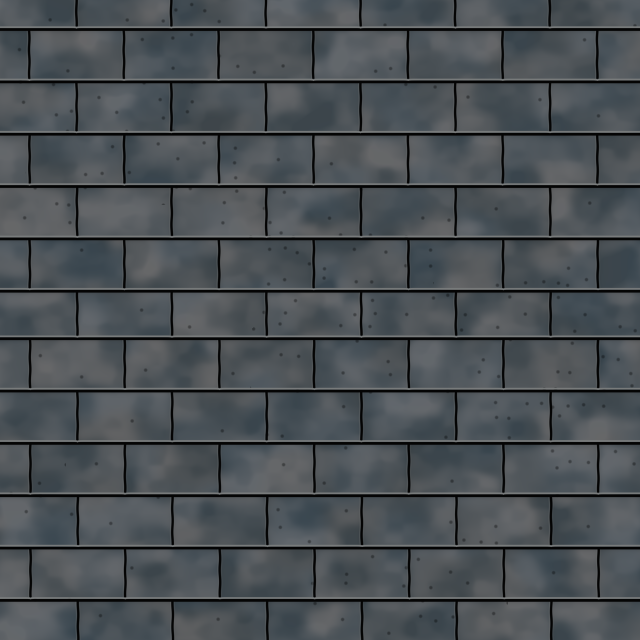
Reproduce this texture procedurally as a WebGL 1 fragment shader.

```glsl
precision highp float;
// Staggered courses of blue-grey slate tiles with black joints, pale lower lips and cloudy weathering.

uniform vec2 u_resolution;

vec3 hash3(vec2 p) {
  vec3 q = vec3(dot(p, vec2(127.1, 311.7)), dot(p, vec2(269.5, 183.3)), dot(p, vec2(419.2, 371.9)));
  return fract(sin(q) * 43758.5453);
}

// Smooth cellular noise: random tones blended around jittered points.
float cloud(vec2 p) {
  vec2 cell = floor(p), f = fract(p);
  float sum = 0.0, total = 0.0;
  for (int j = -1; j <= 1; j++) {
    for (int i = -1; i <= 1; i++) {
      vec2 g = vec2(float(i), float(j));
      vec3 h = hash3(cell + g);
      vec2 d = g + 0.2 + 0.6 * h.xy - f;
      float w = exp(-4.5 * dot(d, d));
      sum += w * h.z;
      total += w;
    }
  }
  return sum / total;
}

// Sparse round pits, gathered in patches.
float pits(vec2 p) {
  vec2 cell = floor(p * 42.0);
  vec3 h = hash3(cell + 7.0);
  float d = length(fract(p * 42.0) - 0.25 - 0.5 * h.xy);
  float patchy = smoothstep(0.5, 0.75, cloud(p * 5.0 + 3.0));
  return step(h.z, 0.03 + 0.25 * patchy) * (1.0 - smoothstep(0.04, 0.17, d));
}

// Soft-edged stripe of the given half width around zero.
float stripe(float d, float halfWidth, float aa) {
  return 1.0 - smoothstep(halfWidth - aa, halfWidth + aa, abs(d));
}

void main() {
  vec2 uv = gl_FragCoord.xy / u_resolution;
  float aa = 0.7 / min(u_resolution.x, u_resolution.y);
  vec2 tile = vec2(0.1479, 0.08177);

  // Courses counted from the top; the one at mid height is a little shorter.
  float down = 1.0 - uv.y;
  float course = (down + 0.00755 * step(0.494, down) - 0.0461) / tile.y;
  float row = floor(course);
  float wobble = 0.0004 * sin(uv.y * 170.0 + 2.0 * sin(uv.x * 40.0));
  float along = (uv.x - 0.0455 - 0.0026 * down + wobble) / tile.x - 0.5 * mod(row, 2.0);
  vec2 id = vec2(floor(along), row);
  vec2 f = vec2(fract(along), fract(course));

  // Distances to the tile edges.
  float above = f.y * tile.y;
  float below = tile.y - above;
  float left = f.x * tile.x;
  float right = tile.x - left;
  float side = min(left, right);

  // Cloudy slate, shifted for every tile.
  vec3 seed = hash3(id + 19.0);
  vec2 p = uv * vec2(19.0, 23.0) + floor(seed.xy * 40.0);
  float broad = cloud(p);
  float fine = cloud(p * 2.3 + 11.0);
  float tone = 0.5 + 1.05 * (broad - 0.5) + 0.42 * (fine - 0.5) + 0.16 * (seed.z - 0.5);
  vec3 color = mix(vec3(0.232, 0.272, 0.298), vec3(0.392, 0.402, 0.414), clamp(tone, 0.0, 1.0));
  color += vec3(0.012, 0.0, -0.010) * (cloud(p * 0.8 + 31.0) - 0.5) * 2.0;
  color *= 1.0 - 0.35 * pits(uv);

  // Shade under each course and beside the joints.
  color *= 1.0 - 0.25 * exp(-above / 0.003) - 0.15 * exp(-side / 0.003);

  // Faint rims, then black joints that stop at the lip.
  color = mix(color, vec3(0.42, 0.43, 0.43), 0.4 * stripe(right - 0.0030, 0.0008, aa));
  color = mix(color, vec3(0.40, 0.41, 0.41), 0.2 * stripe(left - 0.0030, 0.0008, aa));
  float joint = stripe(side, 0.0018, aa) * smoothstep(0.003, 0.006, below);
  color = mix(color, vec3(0.015), joint);

  // Black course lines with a pale lip above that dips at each joint.
  color = mix(color, vec3(0.015), stripe(min(above, below), 0.0022, aa));
  float lip = below - 0.0037 + 0.0009 * exp(-side / 0.002);
  color = mix(color, vec3(0.48, 0.49, 0.49), 0.95 * stripe(lip, 0.0013, aa));

  gl_FragColor = vec4(color, 1.0);
}
```
